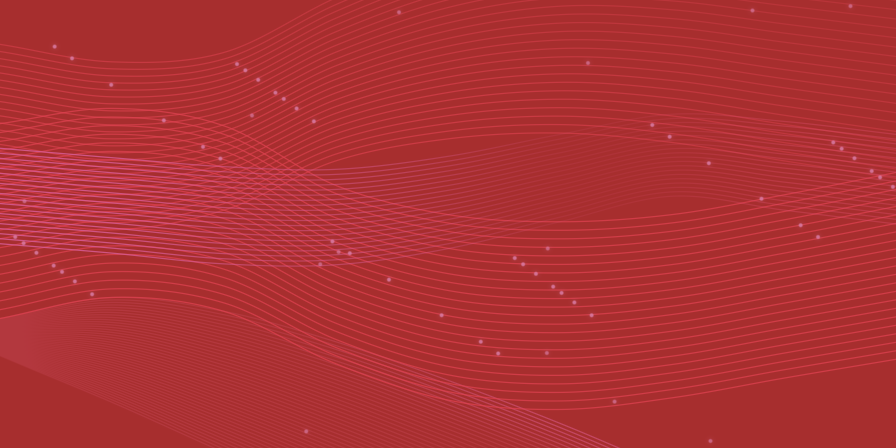
Reproduce this background procedurally as a Shadertoy shader.

```glsl
#define BASE vec3(0.655, 0.180, 0.180)
#define RED_LINE vec3(0.870, 0.255, 0.310)
#define PINK_LINE vec3(0.840, 0.350, 0.570)
#define ROSE_LINE vec3(0.770, 0.270, 0.330)
#define DOT_COLOR vec3(0.850, 0.480, 0.640)
#define LINE_WIDTH 0.0028
#define DOT_RADIUS 0.0042
#define SCATTER_COUNT 13

const float PI = 3.14159265;

// Smooth curve through nine heights, evenly spaced over x = 0..2
float curve(float x, float h[9]) {
    float s = clamp(x * 4.0, 0.0, 7.999);
    int i = int(s);
    float f = s - float(i);
    float a = h[i], b = h[i + 1];
    float before = i > 0 ? h[i - 1] : 2.0 * a - b;
    float after = i < 7 ? h[i + 2] : 2.0 * b - a;
    float slopeA = 0.5 * (b - before);
    float slopeB = 0.5 * (after - a);
    float bend = 3.0 * (b - a) - 2.0 * slopeA - slopeB;
    float twist = 2.0 * (a - b) + slopeA + slopeB;
    return a + f * (slopeA + f * (bend + f * twist));
}

// Coverage of evenly spread lines between two curves
float lineBand(float y, float top, float bottom, float count) {
    float t = count * (y - bottom) / (top - bottom);
    float grad = max(length(vec2(dFdx(t), dFdy(t))), 1e-5);
    float width = LINE_WIDTH * iResolution.y;
    float dist = abs(t - clamp(round(t), 0.0, count)) / grad;
    float sharp = clamp(0.5 * width + 0.5 - dist, 0.0, 1.0) * min(width, 1.0);
    float inside = smoothstep(-0.5 - grad, -0.5 + grad, t)
                 * (1.0 - smoothstep(count + 0.5 - grad, count + 0.5 + grad, t));
    float average = min(width * grad, 1.0) * inside;
    return mix(sharp, average, smoothstep(0.35, 0.85, grad));
}

vec2 hash2(float n) {
    return fract(sin(vec2(n * 127.1, n * 311.7) + 3.7) * 43758.5);
}

float spot(vec2 p, vec2 center) {
    float d = length(p - center);
    float pixel = 1.0 / iResolution.y;
    float core = 1.0 - smoothstep(DOT_RADIUS - pixel, DOT_RADIUS + pixel, d);
    return 0.75 * core + 0.12 * exp(-d * d / (4.0 * DOT_RADIUS * DOT_RADIUS));
}

// Diagonal chains and loose dots
float dots(vec2 p) {
    vec2 shortStart[4] = vec2[4](vec2(0.034, 0.471), vec2(0.529, 0.857),
                                 vec2(1.149, 0.424), vec2(1.860, 0.682));
    vec2 longStart[3] = vec2[3](vec2(0.122, 0.896), vec2(0.742, 0.461),
                                vec2(1.456, 0.721));
    float sum = 0.0;
    for (int c = 0; c < 4; c++) {
        for (int i = 0; i < 7; i++) {
            float k = float(i) - 0.4 * abs(sin(float(i) * PI / 3.0));
            sum += spot(p, shortStart[c] + k * vec2(0.0286, -0.0213));
        }
    }
    for (int c = 0; c < 3; c++) {
        for (int i = 0; i < 6; i++) {
            float k = float(i) - 0.5 * sin(float(i) * PI * 0.4);
            sum += spot(p, longStart[c] + k * vec2(0.074, -0.050));
        }
    }
    for (int i = 0; i < SCATTER_COUNT; i++) {
        sum += 0.8 * spot(p, hash2(float(i) + 1.0) * vec2(2.0, 1.0));
    }
    return min(sum, 1.0);
}

void mainImage(out vec4 fragColor, in vec2 fragCoord) {
    vec2 uv = fragCoord / iResolution.xy;
    vec2 p = vec2(2.0 * uv.x, uv.y);
    float x = p.x;
    vec3 color = BASE;

    // Fine fan in the lower left
    float fanTop = curve(x, float[9](0.289, 0.336, 0.305, 0.237, 0.151, 0.055, -0.05, -0.15, -0.25));
    float fanBottom = curve(x, float[9](0.206, 0.102, -0.01, -0.12, -0.23, -0.33, -0.43, -0.53, -0.63));
    float fan = lineBand(p.y, fanTop, fanBottom, 42.0);
    float fanEdge = smoothstep(0.5, 1.3, x) * smoothstep(0.12, 0.0, fanTop - p.y);
    color = mix(color, mix(ROSE_LINE, PINK_LINE, 0.6 * fanEdge), fan * (0.42 + 0.3 * fanEdge));

    // Upper wave, fainter to the right
    float upperTop = curve(x, float[9](0.901, 0.862, 0.883, 1.005, 1.104, 1.156, 1.156, 1.130, 1.104));
    float upperBottom = curve(x, float[9](0.518, 0.487, 0.531, 0.641, 0.690, 0.703, 0.682, 0.641, 0.602));
    float upper = lineBand(p.y, upperTop, upperBottom, 24.0);
    float upperFade = mix(0.65, 0.42, smoothstep(0.9, 2.0, x))
                    * mix(1.0, 0.7, smoothstep(0.75, 1.0, p.y));
    color = mix(color, RED_LINE, upper * upperFade);

    // Lower wave
    float lowerTop = curve(x, float[9](0.724, 0.758, 0.719, 0.586, 0.521, 0.505, 0.521, 0.565, 0.615));
    float lowerBottom = curve(x, float[9](0.289, 0.336, 0.305, 0.188, 0.107, 0.086, 0.112, 0.156, 0.198));
    float lower = lineBand(p.y, lowerTop, lowerBottom, 22.0);
    color = mix(color, RED_LINE, lower * 0.75);

    // Pink ribbon, strongest at the left and dim near its twist
    float ribbonTop = curve(x, float[9](0.669, 0.648, 0.628, 0.622, 0.651, 0.700, 0.745, 0.729, 0.700));
    float ribbonBottom = curve(x, float[9](0.456, 0.435, 0.411, 0.409, 0.445, 0.505, 0.562, 0.531, 0.500));
    float ribbon = lineBand(p.y, ribbonTop, ribbonBottom, 19.0);
    float ribbonFade = mix(0.88, 0.50, smoothstep(0.15, 0.70, x))
                     - 0.36 * smoothstep(0.75, 1.30, x) + 0.26 * smoothstep(1.35, 1.85, x);
    vec3 ribbonColor = mix(PINK_LINE, RED_LINE, 0.6 * smoothstep(0.9, 1.6, x));
    color = mix(color, ribbonColor, ribbon * ribbonFade);

    color = mix(color, DOT_COLOR, dots(p));
    fragColor = vec4(color, 1.0);
}
```
